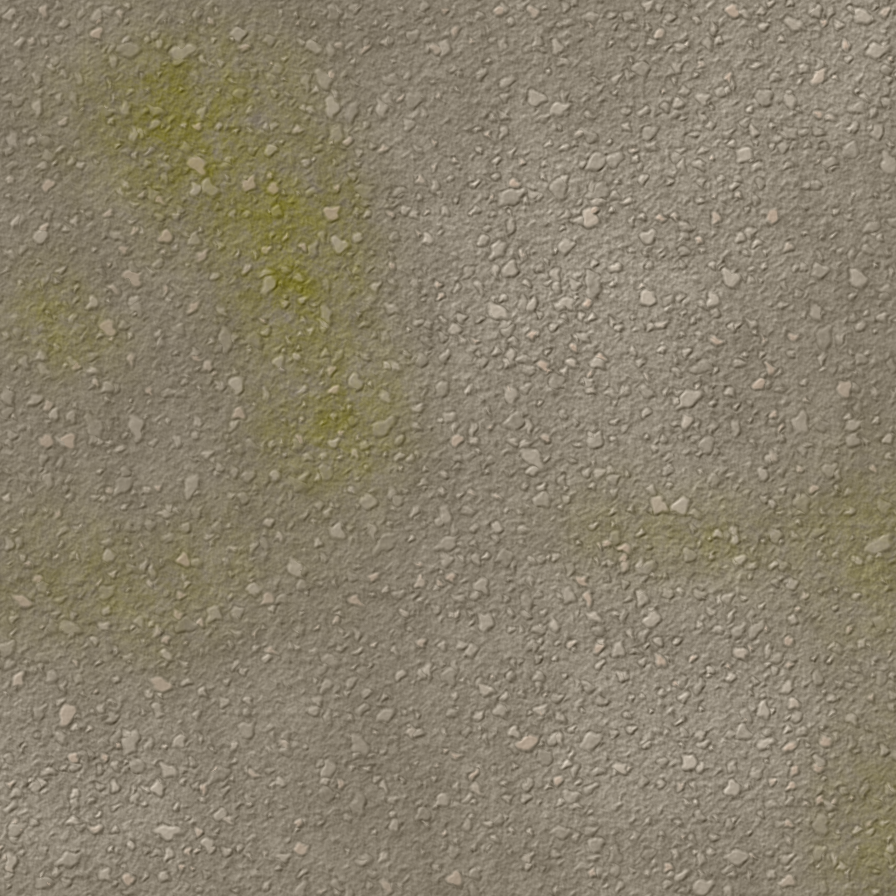
Give the GLSL for this texture, as a WebGL 1 fragment shader.

```glsl
precision highp float;
uniform vec2 u_resolution;

const vec3 GROUND = vec3(0.528, 0.492, 0.428);
const vec3 STONE = vec3(0.765, 0.720, 0.655);
const vec3 PINK_STONE = vec3(0.745, 0.660, 0.580);
const vec3 MOSS = vec3(0.465, 0.440, 0.130);
const vec2 TO_LIGHT = vec2(-0.0016, 0.0020);

vec2 hash2(vec2 c) {
  c = vec2(dot(c, vec2(127.1, 311.7)), dot(c, vec2(269.5, 183.3)));
  return fract(sin(c) * 43758.545);
}

mat2 rotation(float angle) {
  float c = cos(angle), s = sin(angle);
  return mat2(c, -s, s, c);
}

// Distance to the nearest scattered point
float cellular(vec2 p) {
  vec2 base = floor(p);
  float nearest = 2.0;
  for (int j = -1; j <= 1; j++) {
    for (int i = -1; i <= 1; i++) {
      vec2 cell = base + vec2(i, j);
      nearest = min(nearest, distance(p, cell + hash2(cell)));
    }
  }
  return nearest;
}

// Layered, warped sines, roughly -1 to 1
float waves(vec2 p) {
  float sum = 0.0, amp = 0.6;
  for (int i = 0; i < 5; i++) {
    p = rotation(1.1) * p * 1.6 + 0.9 * sin(p.yx) + 2.3;
    sum += amp * sin(p.x) * cos(p.y);
    amp *= 0.7;
  }
  return sum;
}

float softSpot(vec2 p, vec2 center, vec2 radius) {
  vec2 q = (p - center) / radius;
  return exp(-dot(q, q));
}

// Rounded, slightly angular chips: x = signed distance, y = random tint
vec2 chips(vec2 p, float scale, float density, float seed) {
  vec2 g = p * scale;
  vec2 base = floor(g);
  vec2 nearest = vec2(1.0, 0.0);
  for (int j = -1; j <= 1; j++) {
    for (int i = -1; i <= 1; i++) {
      vec2 cell = base + vec2(i, j);
      vec2 place = hash2(cell + seed);
      vec2 kind = hash2(cell + seed + 17.3);
      vec2 q = rotation(6.283 * kind.y) * (g - cell - 0.15 - 0.7 * place);
      q.x *= mix(0.5, 1.0, place.y);
      float a = atan(q.y, q.x);
      float size = mix(0.12, 0.27, pow(kind.x / density, 2.0));
      size *= 1.0 + 0.10 * sin(3.0 * a + 6.3 * place.x) + 0.05 * sin(4.0 * a + 9.0 * place.y);
      float d = length(q) - size;
      if (kind.x < density && d < nearest.x) nearest = vec2(d, fract(kind.y * 13.0));
    }
  }
  return vec2(nearest.x / scale, nearest.y);
}

// x = height, y = chip distance, z = chip tint
vec3 surface(vec2 p) {
  vec2 bent = p + 0.0010 * vec2(sin(p.y * 410.0 + p.x * 90.0), sin(p.x * 370.0 - p.y * 70.0));
  vec2 large = chips(bent, 31.0, 0.62, 3.0);
  vec2 small = chips(bent, 52.0, 0.55, 41.0);
  vec2 chip = large.x < small.x ? large : small;
  float bump = 1.0 - smoothstep(-0.003, 0.002, chips(bent, 66.0, 0.65, 83.0).x);
  vec2 grainAxis = rotation(0.6) * bent * vec2(0.75, 1.25);
  float grain = 0.60 * cellular(grainAxis * 105.0) + 0.40 * cellular(bent * 215.0);
  float dome = 1.0 - smoothstep(-0.0030, 0.0016, chip.x);
  return vec3(max(dome, 0.6 * bump) + grain * (1.0 - 0.6 * dome), chip);
}

void main() {
  float pixel = 1.0 / min(u_resolution.x, u_resolution.y);
  vec2 p = gl_FragCoord.xy * pixel;

  // Broad worn, pale areas
  vec2 drift = p + 0.035 * vec2(waves(p * 5.0), waves(p * 5.0 + 8.0));
  float pale = softSpot(drift, vec2(0.67, 0.70), vec2(0.22, 0.26))
             + 0.9 * softSpot(drift, vec2(0.74, 0.20), vec2(0.22, 0.17))
             + 0.7 * softSpot(drift, vec2(0.08, 0.10), vec2(0.22, 0.14))
             + 0.8 * softSpot(drift, vec2(0.95, 0.95), vec2(0.20, 0.16));
  float worn = min(pale, 1.0);

  // Moss stains, broken up by the grain
  float moss = softSpot(drift, vec2(0.20, 0.87), vec2(0.11, 0.10))
             + softSpot(drift, vec2(0.31, 0.72), vec2(0.08, 0.09))
             + 0.8 * softSpot(drift, vec2(0.35, 0.53), vec2(0.09, 0.09))
             + 0.6 * softSpot(drift, vec2(0.06, 0.62), vec2(0.06, 0.06))
             + 0.4 * softSpot(drift, vec2(0.14, 0.36), vec2(0.16, 0.08))
             + 0.4 * softSpot(drift, vec2(0.76, 0.41), vec2(0.11, 0.05))
             + 0.5 * softSpot(drift, vec2(0.99, 0.38), vec2(0.10, 0.10))
             + 0.4 * softSpot(drift, vec2(0.99, 0.07), vec2(0.08, 0.12));
  float speckle = 0.48 - cellular(p * 150.0 + 5.0);
  moss *= 0.48 + 0.25 * waves(p * 38.0) + 0.20 * waves(p * 90.0) + 0.3 * speckle;

  // Ground tone
  vec3 here = surface(p);
  float slope = here.x - surface(p + TO_LIGHT).x;
  float mottle = 0.022 * waves(p * 17.0) + 0.026 * waves(p * 75.0) + (0.05 + 0.06 * worn) * speckle;
  vec3 color = GROUND + vec3(0.072, 0.073, 0.077) * pale - 0.012 + mottle;
  color = mix(color, MOSS + 0.5 * mottle, clamp(moss, 0.0, 0.8));

  // Chip fill
  float fill = 1.0 - smoothstep(-0.0020 - pixel, 0.0004, here.y);
  float strength = mix(0.05, 0.95, here.z) * (0.55 + 0.45 * worn);
  vec3 chipColor = mix(STONE, PINK_STONE, smoothstep(0.8, 0.95, here.z));
  color = mix(color, chipColor, fill * strength);

  // Relief light and dark rims
  float rim = exp(-pow((here.y - 0.0014) / 0.0013, 2.0));
  color += (0.16 + 0.08 * worn) * slope - rim * (0.03 + 0.05 * worn);
  gl_FragColor = vec4(clamp(color, 0.0, 1.0), 1.0);
}
```
